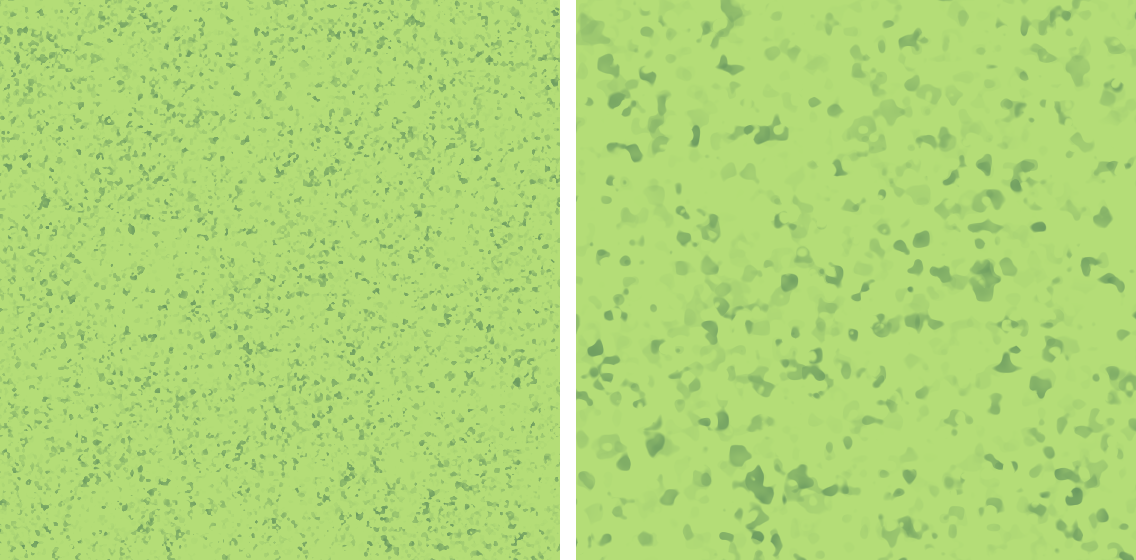
Left, the full canvas; right, a detail of the centre.
This texture is drawn by a Shadertoy shader. Its source:

```glsl
// Light green ground scattered with small, ragged, darker green specks.

const vec3 GROUND_GREEN = vec3(0.705, 0.868, 0.465);
const vec3 SPECK_GREEN = vec3(0.42, 0.605, 0.375);
const int LAYERS = 3;

// Integer hash: cell and seed to three values in 0..1
vec3 hash3(vec2 cell, int seed) {
    uvec3 v = uvec3(ivec3(ivec2(cell), seed)) * 1664525u + 1013904223u;
    v.x += v.y * v.z;
    v.y += v.z * v.x;
    v.z += v.x * v.y;
    v ^= v >> 16u;
    v.x += v.y * v.z;
    v.y += v.z * v.x;
    v.z += v.x * v.y;
    return vec3(v >> 8u) / 16777216.0;
}

float valueNoise(vec2 p, int seed) {
    vec2 cell = floor(p);
    vec2 f = fract(p);
    f = f * f * (3.0 - 2.0 * f);
    float a = hash3(cell, seed).x;
    float b = hash3(cell + vec2(1.0, 0.0), seed).x;
    float c = hash3(cell + vec2(0.0, 1.0), seed).x;
    float d = hash3(cell + vec2(1.0, 1.0), seed).x;
    return mix(mix(a, b, f.x), mix(c, d, f.x), f.y);
}

// Signed distance to a disc, or to a ring when hollow is 1
float speckDistance(vec2 offset, float radius, float hollow) {
    float ringRadius = hollow * radius * 0.8;
    return abs(length(offset) - ringRadius) - radius * mix(1.0, 0.5, hollow);
}

// One jittered grid of specks; grain frays their outlines
float speckLayer(vec2 p, float grain, float density, int seed) {
    vec2 home = floor(p);
    float ink = 0.0;
    for (int y = -1; y <= 1; y++) {
        for (int x = -1; x <= 1; x++) {
            vec2 cell = home + vec2(x, y);
            vec3 place = hash3(cell, seed);
            vec3 kind = hash3(cell, seed + 50);
            float radius = mix(0.16, 0.36, place.z);
            float hollow = step(0.7, kind.y);
            float edge = speckDistance(p - cell - place.xy, radius, hollow);
            edge += (grain - 0.5) * 0.6 + 0.08;
            float cover = 1.0 - smoothstep(-0.08, 0.06, edge);
            float strength = mix(0.06, 1.0, kind.x * kind.x * kind.x);
            float present = smoothstep(-0.1, 0.1, density - kind.z);
            ink = max(ink, cover * strength * present);
        }
    }
    return ink;
}

void mainImage(out vec4 fragColor, in vec2 fragCoord) {
    vec2 uv = fragCoord / iResolution.y;

    // Broad patches thin out the specks; fine grain roughens them
    float patches = valueNoise(uv * 11.0, 1);
    float density = mix(0.35, 1.3, patches);
    float grain = valueNoise(uv * 190.0, 2);
    float tone = valueNoise(uv * 160.0, 3);

    // Overlay the speck layers, each on a shifted and finer grid
    float clearGround = 1.0;
    for (int i = 0; i < LAYERS; i++) {
        float layer = float(i);
        vec2 p = uv * (50.0 + 7.0 * layer) + layer * vec2(17.3, 31.7);
        clearGround *= 1.0 - speckLayer(p, grain, density, 10 + i);
    }
    float ink = (1.0 - clearGround) * mix(0.6, 1.05, tone);

    vec3 color = mix(GROUND_GREEN, SPECK_GREEN, clamp(ink, 0.0, 1.0));
    fragColor = vec4(color, 1.0);
}
```
